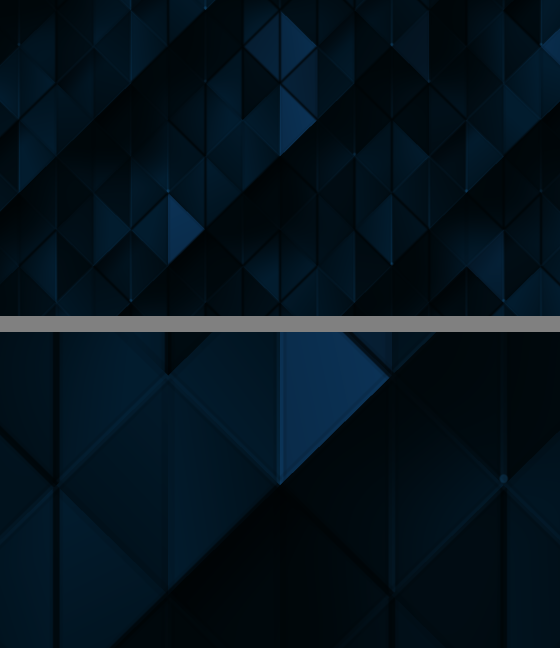
Top, the full canvas; bottom, a detail of the centre.
Give the GLSL for this background, as a WebGL 2 fragment shader.

```glsl
#version 300 es
precision highp float;
// Dark blue wall of triangular facets: a lattice of vertical and diagonal edges,
// about 15 columns by 4.3 rows. Each diamond splits into two hashed facets, with
// gaps or bevels on the edges and a stepped diagonal shadow every third row.
uniform vec2 u_resolution;
out vec4 fragColor;

const vec2 CELL = vec2(0.118, 0.2315);  // column width and edge length, in heights

// Brightest facets: diamond index, side (0 left, 1 right), strength
const vec4 LIT[8] = vec4[8](
  vec4(0.0, 0.0, 0.0, 0.55), vec4(0.0, 0.0, 1.0, 0.8), vec4(1.0, 0.0, 0.0, 0.55),
  vec4(1.0, 1.0, 1.0, 1.0), vec4(1.0, 4.0, 1.0, 1.0), vec4(4.0, -4.0, 0.0, 0.75),
  vec4(2.0, -2.0, 0.0, 0.35), vec4(6.0, 0.0, 0.0, 0.35));

float hash(vec3 p) {
  p = fract(p * vec3(0.1031, 0.1130, 0.0973) + 0.37);
  p += dot(p, p.yzx + 33.33);
  return fract((p.x + p.y) * p.z);
}

float line(float dist, float halfWidth, float pixel) {
  return 1.0 - smoothstep(halfWidth - pixel, halfWidth + pixel, dist);
}

// Shadow starts sharply on every third rising diagonal, then fades out below it
float lightBands(vec2 diag) {
  float phase = fract((diag.x + 1.0) / 3.0);
  float drift = 0.1 * sin(1.3 * diag.y + 0.6) + 0.07 * sin(2.9 * diag.y + diag.x);
  return smoothstep(0.05, 0.6, phase + drift);
}

// Darkens or lightens one edge, as a gap, a bevel or a faint seam
vec3 drawEdge(vec3 color, float dist, float kind, float shine, float pixel) {
  float gap = line(dist, 0.0035, pixel) * step(kind, 0.27);
  float bevel = line(dist, 0.0035, pixel) * step(0.55, kind);
  color *= 1.0 - 0.1 * line(dist, 0.007, pixel);
  color = mix(color, vec3(0.0, 0.015, 0.022), 0.7 * gap);
  return color + vec3(0.01, 0.043, 0.068) * bevel * shine;
}

vec3 wall(vec2 pos, float centerX, float pixel) {
  // Lattice coordinates: columns to the right, rows downward
  vec2 grid = vec2(pos.x - centerX, 0.968 - pos.y) / CELL;
  vec2 diag = vec2(grid.y + 0.5 * grid.x, grid.y - 0.5 * grid.x);
  vec2 id = floor(diag);
  float across = grid.x - (id.x - id.y);
  float down = grid.y - 0.5 * (id.x + id.y);
  float side = step(0.0, across);

  // Facet tone, with a soft gradient in a random direction
  float tint = hash(vec3(id, side + 2.0));
  float angle = 6.2832 * hash(vec3(id, side + 7.0));
  float slope = dot(vec2(abs(across) - 0.33, down - 0.5), vec2(cos(angle), sin(angle)));
  float bands = lightBands(diag);
  float tone = (0.2 + 0.8 * tint) * (1.0 + 0.6 * slope) * mix(0.1, 1.0, bands);
  vec3 color = mix(vec3(0.0, 0.022, 0.031), vec3(0.008, 0.11, 0.182), clamp(tone, 0.0, 1.0));

  // Soft shadow over some facets from the diagonal edge above
  float shaded = step(0.65, hash(vec3(id, 11.0)));
  color *= 1.0 - 0.45 * shaded * (1.0 - smoothstep(0.0, 0.45, fract(diag.x)));

  // Facets turned to the light
  vec3 glow = vec3(0.042, 0.19, 0.325) * (0.95 + 0.15 * slope);
  for (int i = 0; i < 8; i++) {
    vec3 miss = abs(vec3(id, side) - LIT[i].xyz);
    float hit = step(miss.x + miss.y + miss.z, 0.5);
    color = mix(color, glow, hit * LIT[i].w);
  }

  // Vertical ridge, brighter toward its lower tip, then both diagonals
  float dim = 0.25 + 0.75 * bands;
  float ridge = hash(vec3(id, 17.0));
  color = drawEdge(color, abs(across) * CELL.x, ridge, dim * mix(0.4, 1.3, down), pixel);
  vec2 nearest = floor(diag + 0.5);
  vec2 edgeDist = abs(diag - nearest) * 0.165;
  float rising = hash(vec3(nearest.x, id.y, 23.0));
  float falling = hash(vec3(id.x, nearest.y, 31.0));
  color = drawEdge(color, edgeDist.x, rising, 0.6 * dim, pixel);
  color = drawEdge(color, edgeDist.y, falling, 0.5 * dim, pixel);

  // Small glints where bevelled ridges end
  float tip = length(vec2(across, down - 0.97) * CELL);
  return color + vec3(0.03, 0.11, 0.17) * line(tip, 0.0045, pixel) * step(0.8, ridge) * dim;
}

void main() {
  float pixel = 1.0 / u_resolution.y;
  float centerX = 0.5 * u_resolution.x * pixel;

  // Four samples per pixel smooth the borders between facets
  vec3 color = vec3(0.0);
  for (int i = 0; i < 4; i++) {
    vec2 offset = vec2(i % 2, i / 2) * 0.5 - 0.25;
    color += 0.25 * wall((gl_FragCoord.xy + offset) * pixel, centerX, pixel);
  }
  fragColor = vec4(color, 1.0);
}
```
